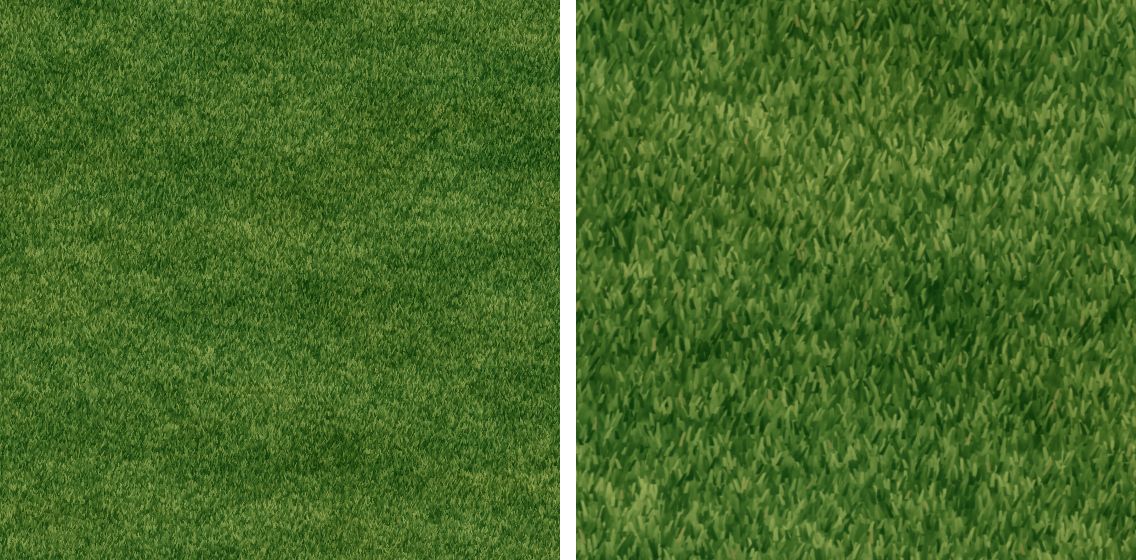
Left: the whole. Right: its middle third, enlarged.
Write a WebGL 2 fragment shader that draws this texture.

```glsl
#version 300 es
precision highp float;
// Mown lawn: fine upright grass blades over soft horizontal patches of light and shade.

#define BLADE_GRID vec2(205.0, 112.0)
#define BLADE_LAYERS 3
#define BLADE_HALF_WIDTH 0.0013
#define BLADE_CONTRAST 1.12
#define BLADE_OPACITY 0.88
#define BLADE_TILT 0.5
#define STRAW_SHARE 0.035
#define PATCH_SCALE vec2(5.0, 18.0)
#define PATCH_CONTRAST 0.76
#define FUZZ_CONTRAST 0.8

uniform vec2 u_resolution;
out vec4 fragColor;

float hash(vec2 p) {
  return fract(sin(dot(p, vec2(127.1, 311.7))) * 43758.5453);
}

float valueNoise(vec2 p) {
  vec2 cell = floor(p);
  vec2 f = fract(p);
  f = f * f * (3.0 - 2.0 * f);
  float low = mix(hash(cell), hash(cell + vec2(1.0, 0.0)), f.x);
  float high = mix(hash(cell + vec2(0.0, 1.0)), hash(cell + vec2(1.0, 1.0)), f.x);
  return mix(low, high, f.y);
}

float fbm(vec2 p) {
  float sum = 0.0;
  float weight = 0.4;
  for (int i = 0; i < 4; i++) {
    sum += weight * valueNoise(p);
    p = p * 2.03 + vec2(17.3, 9.1);
    weight *= 0.65;
  }
  return sum / 0.939;
}

// Tone 0 is deep shade, 0.5 the common green, 1 a sunlit tip.
vec3 grassColor(float tone) {
  vec3 shade = vec3(0.085, 0.25, 0.05);
  vec3 green = vec3(0.255, 0.41, 0.132);
  vec3 sunlit = vec3(0.51, 0.60, 0.285);
  float t = clamp(tone, -0.12, 1.2) * 2.0;
  return t < 1.0 ? mix(shade, green, t) : mix(green, sunlit, t - 1.0);
}

// Draws one jittered grid of tapered blades, back rows first.
vec3 addBlades(vec3 color, vec2 p, float patchTone, float layer) {
  float blur = max(0.0008, 0.45 / u_resolution.y);
  vec2 shift = vec2(0.37, 0.61) * layer;
  vec2 home = floor(p * BLADE_GRID + shift);
  for (int j = 1; j >= -1; j--) {
    for (int i = -1; i <= 1; i++) {
      vec2 cell = home + vec2(i, j);
      vec2 seed = cell + layer * vec2(211.0, 83.0);
      vec2 jitter = vec2(hash(seed + 3.7), hash(seed + 11.3));
      vec2 offset = p - (cell + jitter - shift) / BLADE_GRID;
      float size = mix(0.7, 1.35, hash(seed + 23.9)) / BLADE_GRID.y;
      float tilt = (hash(seed + 37.1) - 0.42) * 2.0 * BLADE_TILT;

      // Position along the blade, 0 at the root and 1 at the tip.
      float along = offset.y / size + 0.5;
      float bend = tilt * offset.y + 0.12 * tilt * size * along * along;
      float halfWidth = BLADE_HALF_WIDTH * (1.1 - 0.5 * clamp(along, 0.0, 1.0));
      float side = 1.0 - smoothstep(halfWidth - blur, halfWidth + blur, abs(offset.x - bend));
      float ends = smoothstep(0.0, 0.2, along) * (1.0 - smoothstep(0.8, 1.0, along));

      float tone = patchTone + (hash(seed + 51.7) - 0.5) * BLADE_CONTRAST;
      tone += (along - 0.5) * 0.25;
      vec3 bladeColor = grassColor(tone);
      float straw = step(1.0 - STRAW_SHARE, hash(seed + 67.3));
      bladeColor = mix(bladeColor, vec3(0.57, 0.57, 0.28), straw * 0.8);
      color = mix(color, bladeColor, side * ends * BLADE_OPACITY);
    }
  }
  return color;
}

void main() {
  vec2 p = gl_FragCoord.xy / u_resolution.y;

  // Broad patches, wider than tall, with a finer mottling.
  float broad = fbm(p * PATCH_SCALE + 5.3) - 0.5;
  float mottle = fbm(p * vec2(22.0, 42.0) + 41.0) - 0.5;
  float patchTone = 0.5 + PATCH_CONTRAST * (0.7 * broad + 0.5 * mottle);

  // Soft leaning fibres between the blades.
  float lean = 0.009 * valueNoise(p * 42.0 + 7.0);
  float fuzz = valueNoise(vec2(p.x + lean, p.y) * vec2(290.0, 150.0)) - 0.5;
  vec3 color = grassColor(patchTone - 0.04 + FUZZ_CONTRAST * fuzz);

  for (int k = 0; k < BLADE_LAYERS; k++) {
    color = addBlades(color, p, patchTone, float(k) + 1.0);
  }

  // Slight drift between cool and warm green.
  float warmth = fbm(p * vec2(6.0, 14.0) + 73.0) - 0.5;
  color += warmth * vec3(0.04, 0.0, -0.02);

  fragColor = vec4(clamp(color, 0.0, 1.0), 1.0);
}
```
